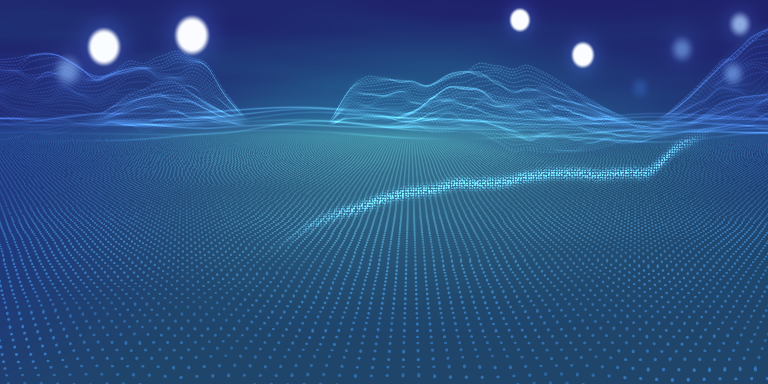
A Shadertoy shader for this background:

```glsl
// Dotted digital landscape: perspective point plain, mesh mountains and glowing orbs in a night sky.
#define HORIZON 0.73
#define VANISH_X 1.07
#define DOT_SPACING 0.058
#define ROW_STRETCH 0.85
#define MESH_ROWS 30
#define MESH_COLUMNS 125.0
#define BASE_LINE 0.675
#define ORB_COUNT 9

const vec3 INDIGO = vec3(0.12, 0.13, 0.42);
const vec3 NIGHT_BLUE = vec3(0.13, 0.31, 0.52);
const vec3 DEEP_TEAL = vec3(0.12, 0.27, 0.42);
const vec3 SIDE_BLUE = vec3(0.12, 0.21, 0.50);
const vec3 HAZE = vec3(0.21, 0.45, 0.57);
const vec3 DOT_BLUE = vec3(0.22, 0.53, 0.84);
const vec3 DOT_CYAN = vec3(0.45, 0.83, 0.89);

float hash(vec2 p) {
    p = fract(p * vec2(0.1031, 0.1197));
    p += dot(p, p.yx + 33.33);
    return fract((p.x + p.y) * p.x * 17.3);
}
float noise(vec2 p) {
    vec2 i = floor(p), f = fract(p);
    f = f * f * (3.0 - 2.0 * f);
    return mix(mix(hash(i), hash(i + vec2(1, 0)), f.x),
               mix(hash(i + vec2(0, 1)), hash(i + vec2(1, 1)), f.x), f.y);
}
float fbm(vec2 p) {
    return 0.6 * noise(p) + 0.27 * noise(p * 2.1 + 7.0) + 0.13 * noise(p * 4.3 + 19.0);
}
float bump(float x, float centre, float width) {
    float u = (x - centre) / width;
    return exp(-u * u);
}

// Foot (x) and height (y) of the far (0) and near (1) mountain range
vec2 mountain(float x, int range) {
    if (range == 1) {
        float drop = 0.075 * bump(x, 1.48, 0.28);
        return vec2(BASE_LINE - drop, drop + 0.10 * bump(x, 0.43, 0.14) + 0.10 * bump(x, 1.20, 0.13)
            + 0.06 * bump(x, 1.43, 0.14) + 0.13 * smoothstep(1.74, 2.1, x));
    }
    float left = 0.19 * (1.0 - smoothstep(0.49, 0.67, x)) - 0.05 * bump(x, 0.25, 0.08);
    float middle = 0.125 * smoothstep(0.84, 0.93, x) * (1.0 - smoothstep(1.38, 1.70, x));
    middle += 0.035 * bump(x, 1.26, 0.10) - 0.02 * bump(x, 1.11, 0.04);
    return vec2(BASE_LINE, left + middle + 0.27 * smoothstep(1.66, 2.03, x));
}

// Perspective grid of points; merges into radial lines where rows are too fine
float plainDots(vec2 p, float px) {
    float depth = max(HORIZON - p.y, 0.02);
    vec2 id = floor(vec2((p.x - VANISH_X) / depth, 1.0 / (depth * ROW_STRETCH)) / DOT_SPACING) + 0.5;
    float dotDepth = 1.0 / (id.y * ROW_STRETCH * DOT_SPACING);
    vec2 offset = p - vec2(VANISH_X + id.x * DOT_SPACING * dotDepth, HORIZON - dotDepth);
    vec2 gap = DOT_SPACING * depth * vec2(1.0, ROW_STRETCH * depth);
    float rows = smoothstep(px, 2.5 * px, gap.y);
    offset.y *= rows;
    float radius = 0.0012 + 0.004 * depth;
    float spot = 1.0 - smoothstep(radius - 0.6 * px, radius + 0.7 * px, length(offset));
    return mix(0.2, spot * mix(0.5, 1.0, rows), smoothstep(1.2 * px, 3.0 * px, gap.x));
}

// Stacked beaded contour strands of one range
float meshStrands(vec2 p, vec2 shape, float seed, float px) {
    float sum = 0.0;
    for (int i = 0; i < MESH_ROWS; i++) {
        float t = float(i) / float(MESH_ROWS - 1);
        float wave = noise(vec2(p.x * 8.0 + t * 3.0, t * 5.0 + seed)) - 0.5;
        wave += 0.6 * (noise(vec2(p.x * 24.0, t * 9.0 + seed)) - 0.5);
        float y = shape.x + shape.y * t + wave * (0.01 + 0.2 * shape.y);
        float line = 1.0 - smoothstep(0.0004, 0.0004 + 1.1 * px, abs(p.y - y));
        float bead = 0.5 + 0.5 * cos(6.2832 * (p.x * MESH_COLUMNS + t * 13.0));
        sum += line * mix(0.2, 1.0, bead) * (0.35 + 0.35 * t * t);
    }
    return min(sum, 1.4) * smoothstep(0.004, 0.05, shape.y);
}

void mainImage(out vec4 fragColor, in vec2 fragCoord) {
    float px = 1.0 / iResolution.y;
    vec2 p = fragCoord / iResolution.xy * vec2(2, 1);
    float centre = bump(p.x, 1.03, 0.62);

    // Sky with soft horizontal clouds
    float cloud = fbm(vec2(p.x * 1.6, p.y * 12.0)) - 0.45;
    float skyBlend = (1.0 - smoothstep(0.74, 1.02, p.y)) * (0.15 + 0.9 * centre);
    vec3 color = mix(INDIGO, NIGHT_BLUE, clamp(skyBlend + 0.6 * cloud, 0.0, 1.0));

    // Plain, lit towards the centre of the horizon
    float ground = 1.0 - smoothstep(0.64, 0.71, p.y);
    vec3 soil = mix(SIDE_BLUE, DEEP_TEAL, smoothstep(-0.1, 0.9, p.x + 0.5 - p.y));
    soil = mix(soil, SIDE_BLUE, 0.6 * smoothstep(1.6, 2.0, p.x) * smoothstep(0.3, 0.65, p.y));
    soil = mix(soil, HAZE, 0.85 * centre * smoothstep(0.1, 0.64, p.y));
    color = mix(color, soil, ground) + vec3(0.03, 0.11, 0.08) * centre * bump(p.y, 0.68, 0.08);

    // Points on the uneven plain
    float relief = fbm(vec2(p.x * 4.0, p.y * 14.0));
    vec3 dotColor = mix(DOT_BLUE, DOT_CYAN, centre * smoothstep(0.1, 0.62, p.y));
    float points = plainDots(p + vec2(0, 0.03 * (relief - 0.5)), px) * (0.45 + 0.75 * relief);
    color = mix(color, dotColor, min(points, 1.0) * ground * 0.8);

    // Bright crest of scattered grains sweeping across the plain
    float crest = 0.56 - 0.21 * exp(-3.2 * (p.x - 0.7)) + 0.10 * smoothstep(1.67, 1.84, p.x);
    crest += 0.016 * (noise(vec2(p.x * 16.0, 3.0)) - 0.5);
    float span = smoothstep(0.66, 1.0, p.x) * (1.0 - smoothstep(1.72, 1.88, p.x));
    vec2 grain = p * 150.0, id = floor(grain);
    vec2 jitter = 0.3 + 0.4 * vec2(hash(id), hash(id + 57.0));
    float speck = 1.0 - smoothstep(0.12, 0.2 + 150.0 * px, length(fract(grain) - jitter));
    color += DOT_CYAN * span * bump(p.y, crest, 0.014) * (0.06 + 0.7 * speck);

    // Mountain ranges
    vec3 meshColor = mix(vec3(0.28, 0.50, 0.80), vec3(0.43, 0.80, 0.80), min(1.0, 1.2 * centre));
    for (int range = 0; range < 2; range++) {
        vec2 shape = mountain(p.x, range);
        float top = shape.x + shape.y;
        float body = smoothstep(shape.x - 0.03, shape.x, p.y) * (1.0 - smoothstep(top - 0.01, top + 0.01, p.y));
        color = mix(color, mix(vec3(0.14, 0.24, 0.54), HAZE, 0.6 * centre), 0.25 * body);
        color += meshColor * 0.3 * meshStrands(p, shape, float(range) * 31.0, px);
    }

    // Glowing strands along the horizon
    for (float k = 0.0; k < 7.0; k++) {
        float y = 0.645 + 0.008 * k + 0.03 * noise(vec2(p.x * 3.5 + k, k * 4.0)) + 0.02 * bump(p.x, 0.78, 0.22) - 0.015;
        color += meshColor * bump(p.y, y, 0.0018 + 0.3 * px) * 0.32 * noise(vec2(p.x * 5.0, k * 9.0));
    }

    // Orbs: x, y, radius, brightness
    vec4 orbs[ORB_COUNT] = vec4[ORB_COUNT](
        vec4(0.271, 0.878, 0.046, 1), vec4(0.50, 0.908, 0.048, 1), vec4(1.354, 0.948, 0.029, 1),
        vec4(1.518, 0.857, 0.032, 1), vec4(1.927, 0.937, 0.033, 0.6), vec4(1.776, 0.872, 0.036, 0.4),
        vec4(0.177, 0.816, 0.044, 0.45), vec4(1.909, 0.808, 0.034, 0.4), vec4(1.667, 0.771, 0.03, 0.1));
    for (int i = 0; i < ORB_COUNT; i++) {
        vec4 orb = orbs[i];
        float dist = length((p - orb.xy) * vec2(1.08, 0.95)) / orb.z;
        float disc = 1.0 - smoothstep(0.72 * orb.w * orb.w, 1.12, dist);
        color += vec3(0.08, 0.13, 0.22) * orb.w * exp(-dist * dist * 0.6);
        color = mix(color, mix(vec3(0.15, 0.45, 0.9), vec3(0.98, 0.99, 1), orb.w), disc * min(1.0, orb.w + 0.2));
    }
    fragColor = vec4(clamp(color, 0.0, 1.0), 1.0);
}
```
